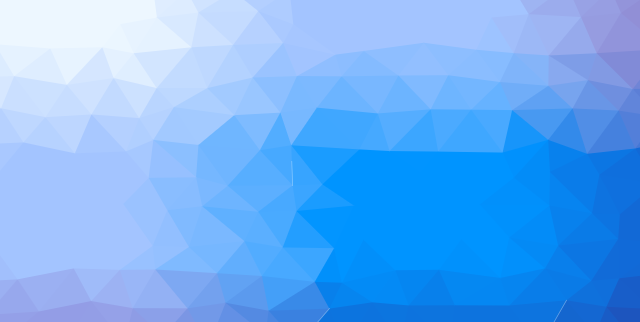
Reproduce this background procedurally as a Shadertoy shader.

```glsl
// Low-poly backdrop: faceted triangles fading from white and periwinkle to azure and navy.
#define CELL vec2(0.145, 0.1)      // facet size, in canvas heights
#define ROW_OFFSET 0.045           // height of the lowest lattice row
#define JITTER vec2(0.56, 0.46)    // vertex scatter, in cells
#define TONE_SCATTER 0.035         // random shift of each facet's colour sample
#define SEAM_RATE 0.05             // share of cells with a thin bright seam
#define WHITE vec3(0.93, 0.97, 1.0)
#define PERIWINKLE vec3(0.64, 0.77, 1.0)
#define VIOLET vec3(0.57, 0.56, 0.84)
#define AZURE vec3(0.0, 0.58, 1.0)
#define NAVY vec3(0.07, 0.41, 0.84)

vec2 hash2(vec2 p) {
    vec2 q = vec2(dot(p, vec2(127.1, 311.7)), dot(p, vec2(269.5, 183.3)));
    return fract(sin(q) * 43758.5);
}

float ramp(float from, float to, float x) {
    return clamp((x - from) / (to - from), 0.0, 1.0);
}

// Linear rise that ends with a distinct step into the solid zone.
float steppedRise(float t) {
    return 0.7 * t + 0.3 * smoothstep(0.92, 1.0, t);
}

// Colour field over the canvas, uv from 0 to 1.
vec3 backdrop(vec2 uv) {
    float right = ramp(0.79, 1.0, uv.x);
    float dusk = ramp(0.17, 0.0, uv.y);
    float glow = ramp(0.47, 0.21, uv.x) * ramp(0.51, 0.87, uv.y);
    float depth = steppedRise(ramp(0.21, 0.5, uv.x)) * steppedRise(ramp(0.86, 0.54, uv.y));

    vec3 pale = mix(PERIWINKLE, VIOLET, right);
    pale *= mix(vec3(1.0), vec3(0.9, 0.8, 0.9), dusk);
    vec3 deep = mix(AZURE, NAVY, right) + vec3(0.05, 0.0, 0.0) * dusk;
    deep *= mix(vec3(1.0), vec3(1.0, 0.78, 0.87), dusk);
    return mix(mix(pale, deep, depth), WHITE, glow);
}

// Jittered vertex of a sheared lattice.
vec2 vertex(vec2 id) {
    vec2 p = id + (hash2(id) - 0.5) * JITTER;
    return vec2(p.x + 0.5 * id.y, p.y) * CELL + vec2(0.0, ROW_OFFSET);
}

// Signed distance to the line a-b, positive on its left.
float edge(vec2 p, vec2 a, vec2 b) {
    vec2 d = normalize(b - a);
    return d.x * (p.y - a.y) - d.y * (p.x - a.x);
}

float segment(vec2 p, vec2 a, vec2 b) {
    vec2 d = b - a;
    return length(p - a - d * clamp(dot(p - a, d) / dot(d, d), 0.0, 1.0));
}

// Adds one facet: rgb weighted by its antialiased coverage in alpha.
vec4 facet(vec2 p, vec2 a, vec2 b, vec2 c, vec2 seed, float pixel, float aspect) {
    float inside = min(edge(p, a, b), min(edge(p, b, c), edge(p, c, a)));
    float cover = clamp(0.5 + inside / pixel, 0.0, 1.0);
    vec2 center = (a + b + c) / 3.0 + (hash2(seed) - 0.5) * TONE_SCATTER * 2.0;
    return vec4(backdrop(center / vec2(aspect, 1.0)), 1.0) * cover;
}

void mainImage(out vec4 fragColor, in vec2 fragCoord) {
    float pixel = 1.0 / iResolution.y;
    float aspect = iResolution.x * pixel;
    vec2 p = fragCoord * pixel;

    vec2 lattice = (p - vec2(0.0, ROW_OFFSET)) / CELL;
    vec2 base = floor(vec2(lattice.x - 0.5 * lattice.y, lattice.y));
    vec4 total = vec4(0.0);
    float seam = 0.0;

    // Two triangles in each neighbouring cell
    for (int j = -1; j <= 1; j++) {
        for (int i = -1; i <= 1; i++) {
            vec2 id = base + vec2(i, j);
            vec2 a = vertex(id);
            vec2 b = vertex(id + vec2(1.0, 0.0));
            vec2 c = vertex(id + vec2(0.0, 1.0));
            vec2 d = vertex(id + 1.0);
            total += facet(p, a, b, c, id + 17.3, pixel, aspect);
            total += facet(p, b, d, c, id + 41.9, pixel, aspect);

            float chosen = step(hash2(id + 73.1).x, SEAM_RATE);
            float line = smoothstep(0.003, 0.0, segment(p, a, c));
            seam = max(seam, chosen * line);
        }
    }

    vec3 color = total.rgb / max(total.a, 0.001);
    color = mix(color, WHITE, 0.3 * seam * step(0.45, p.x / aspect) * step(p.y, 0.5));
    fragColor = vec4(color, 1.0);
}
```
